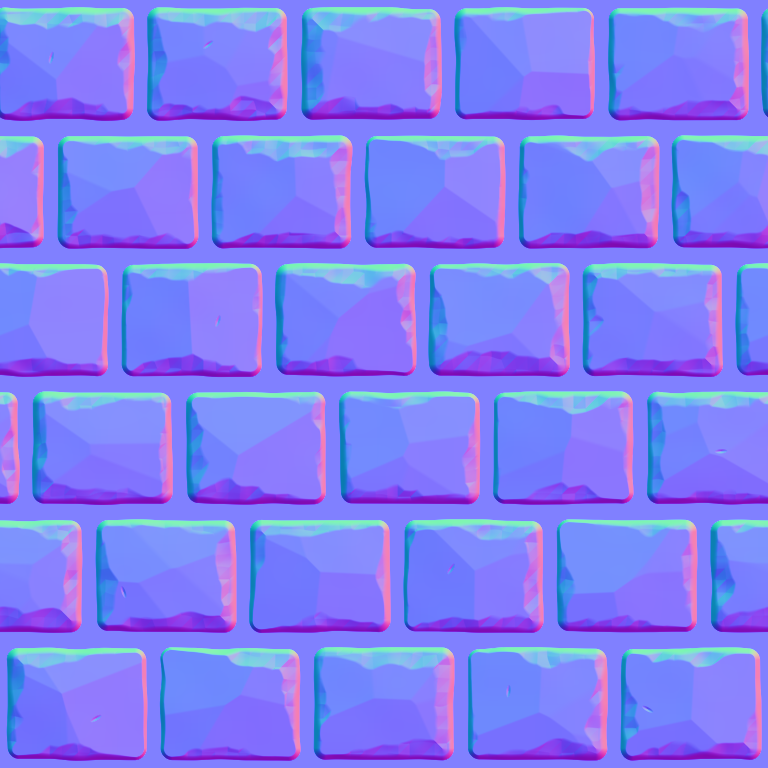
This texture map is drawn by a three.js fragment shader. Its source:

```glsl
varying vec2 vUv;

const vec2 GRID = vec2(5.0, 6.0);
const float ROW_SHIFT = 7.0 / 12.0;
const vec2 HALF_BRICK = vec2(0.0905, 0.0725);
const float CORNER = 0.015;
const float TAU = 6.2831853;

float hash(vec2 p) {
  return fract(sin(dot(p, vec2(127.1, 311.7))) * 43758.5453);
}

float smoothNoise(vec2 p) {
  vec2 i = floor(p), f = fract(p);
  f = f * f * (3.0 - 2.0 * f);
  float low = mix(hash(i), hash(i + vec2(1.0, 0.0)), f.x);
  float high = mix(hash(i + vec2(0.0, 1.0)), hash(i + 1.0), f.x);
  return mix(low, high, f.y) * 2.0 - 1.0;
}

// Linear interpolation over triangles: flat chips with sharp creases
float chipNoise(vec2 p) {
  vec2 i = floor(p), f = fract(p);
  vec2 side = f.x > f.y ? vec2(1.0, 0.0) : vec2(0.0, 1.0);
  float a = hash(i), b = hash(i + side), c = hash(i + 1.0);
  float major = max(f.x, f.y), minor = min(f.x, f.y);
  return (a + major * (b - a) + minor * (c - b)) * 2.0 - 1.0;
}

float smoothMin(float a, float b, float k) {
  float h = max(k - abs(a - b), 0.0) / k;
  return min(a, b) - h * h * k * 0.25;
}

float roundBox(vec2 p, vec2 halfSize, float radius) {
  vec2 q = abs(p) - halfSize + radius;
  return length(max(q, 0.0)) + min(max(q.x, q.y), 0.0) - radius;
}

vec2 direction(float angle) {
  return vec2(cos(angle), sin(angle));
}

// Lowest of several outward tilted planes
float faceHeight(vec2 p, vec2 id) {
  float height = 1.0;
  float turn = hash(id + 3.7);
  for (int i = 0; i < 5; i++) {
    vec2 key = id + vec2(float(i) * 7.3, 11.0);
    float angle = TAU * (float(i) + turn + 0.7 * hash(key)) / 5.0;
    float slope = mix(0.04, 0.17, hash(key + 1.9));
    float lift = 0.007 * hash(key + 5.1);
    height = smoothMin(height, lift - slope * dot(direction(angle), p), 0.0002);
  }
  return 0.0215 + height;
}

// Small scratch on some of the faces
float nickDepth(vec2 p, vec2 id) {
  vec2 center = (vec2(hash(id + 21.3), hash(id + 34.9)) - 0.5) * vec2(0.12, 0.07);
  vec2 axis = direction(TAU * hash(id + 8.2));
  vec2 q = p - center;
  q = vec2(dot(q, axis), dot(q, vec2(-axis.y, axis.x)));
  float dent = max(0.0, 1.0 - length(q / vec2(0.008, 0.0025)));
  return 0.0015 * dent * step(0.6, hash(id + 15.4));
}

float brickHeight(vec2 p, vec2 id) {
  vec2 seed = id * 17.37 + 40.0;
  float outline = 0.0016 * smoothNoise(p * 28.0 + seed);
  float inset = outline - roundBox(p, HALF_BRICK, CORNER);

  // Steep wall, chipped rim and faceted face
  vec2 warped = p + 0.004 * smoothNoise(p * 45.0 + seed + 9.0);
  float wave = 0.0042 * smoothNoise(p * 32.0 + seed + 5.0);
  float chips = 0.0023 * chipNoise(warped * 62.0 + seed);
  float wall = inset * 2.3;
  float rim = 0.0115 + 0.55 * (inset - 0.005) + wave + chips;
  float face = faceHeight(p, id) + 0.0006 * smoothNoise(p * 18.0 + seed);
  face -= nickDepth(p, id);

  float stone = smoothMin(wall, rim, 0.005);
  return max(0.0, smoothMin(stone, face, 0.0008));
}

void main() {
  // Staggered cells, with columns wrapping at the border
  vec2 cell = vUv * GRID;
  float row = floor(cell.y);
  cell.x -= fract(row * ROW_SHIFT);
  vec2 id = vec2(mod(floor(cell.x), GRID.x), row);
  vec2 p = (fract(cell) - 0.5) / GRID;

  // Surface normal from central differences
  vec2 e = vec2(0.0009, 0.0);
  vec2 slope = vec2(
    brickHeight(p + e.xy, id) - brickHeight(p - e.xy, id),
    brickHeight(p + e.yx, id) - brickHeight(p - e.yx, id)) / (2.0 * e.x);
  vec3 normal = normalize(vec3(-slope, 1.0));
  gl_FragColor = vec4(normal * 0.5 + 0.5, 1.0);
}
```
